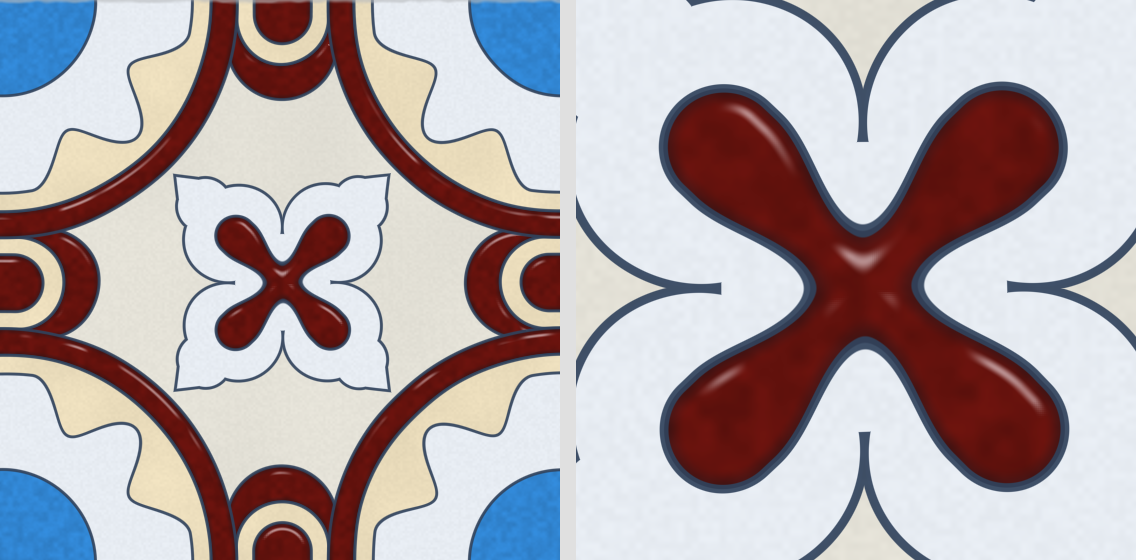
Left, the full canvas; right, a detail of the centre.
Write a Shadertoy shader that draws this pattern.

```glsl
// A glazed ceramic tile: four corner roundels, a half medallion on each edge
// and a four-leaved flower with a droplet cross in the middle. One quadrant is
// folded four ways, then layered from outlined distance fields and glossy glaze.

float hash(vec2 p) {
    return fract(sin(dot(p, vec2(127.1, 311.7))) * 43758.5453);
}

float noise(vec2 p) {
    vec2 i = floor(p), f = fract(p);
    f = f * f * (3.0 - 2.0 * f);
    return mix(mix(hash(i), hash(i + vec2(1, 0)), f.x),
               mix(hash(i + vec2(0, 1)), hash(i + vec2(1, 1)), f.x), f.y);
}

// Fill the inside of a distance field, then draw its navy outline
void paint(inout vec3 col, float d, vec3 fill, float px) {
    col = mix(col, fill, 1.0 - smoothstep(-px, px, d));
    float line = 1.0 - smoothstep(-px, px, abs(d) - 0.0026);
    col = mix(col, vec3(0.19, 0.26, 0.36), 0.92 * line);
}

// Raised oxblood glaze: dark rim, mottling and broken highlights facing up
vec3 redGlaze(float d, vec2 p) {
    vec2 n = vec2(dFdx(d), dFdy(d));
    n /= length(n) + 1e-6;
    float body = 1.0 - smoothstep(-0.012, 0.0, d);
    vec3 c = mix(vec3(0.26, 0.08, 0.08), vec3(0.39, 0.07, 0.05), body);
    c *= 0.9 + 0.2 * noise(p * 90.0);
    float shine = 1.0 - smoothstep(0.0, 0.0045, abs(d + 0.0115));
    shine *= smoothstep(0.35, 0.9, dot(n, vec2(0.1, 0.99)));
    shine *= smoothstep(0.42, 0.7, noise(p * 22.0));
    return mix(c, vec3(0.86, 0.76, 0.77), 0.7 * shine);
}

// Round-ended bar that grows inward from the tile edge
float edgeBar(vec2 e, float reach, float radius) {
    return length(vec2(e.x, max(e.y - reach, 0.0))) - radius;
}

// Scalloped leaf outline; v and u are the smaller and larger folded coordinates
float leaves(float v, float u) {
    float lobe = length(vec2(v, u) - vec2(0.078, 0.098)) - 0.078;
    float bump = length(vec2(v, u) - vec2(0.137, 0.143)) - 0.0456;
    float tip = max(u - 0.12 * v - 0.169, 0.144 - v);
    return min(min(lobe, u - 0.0885), min(bump, tip));
}

// Four droplets joined at the middle with soft fillets
float dropletCross(vec2 q) {
    q = sqrt(q * q + 0.00011);
    float along = (q.x + q.y) * 0.7071, across = (q.x - q.y) * 0.7071;
    float width = mix(0.017, 0.035, smoothstep(0.035, 0.11, along));
    return length(vec2(across, max(along - 0.12, 0.0))) - width;
}

void mainImage(out vec4 fragColor, in vec2 fragCoord) {
    float size = min(iResolution.x, iResolution.y);
    float px = 0.8 / size;
    vec2 p = fract((fragCoord - 0.5 * iResolution.xy) / size + 0.5);

    // Slight hand-drawn wobble, then fold into one quadrant
    vec2 wobble = vec2(noise(p * 9.0), noise(p * 9.0 + 40.0)) - 0.5;
    vec2 q = abs(p + 0.004 * wobble - vec2(0.504, 0.495));
    float u = max(q.x, q.y), v = min(q.x, q.y);

    vec3 white = vec3(0.905, 0.925, 0.95);
    vec3 cream = vec3(0.925, 0.87, 0.74) * (0.97 + 0.05 * noise(p * 14.0));
    vec3 col = vec3(0.89, 0.88, 0.84) * (0.985 + 0.03 * noise(p * 7.0));

    // Edge medallions: red crescent, cream band, red core
    vec2 e = vec2(v, 0.5 - u);
    float band = edgeBar(e, 0.028, 0.082);
    float crescent = max(edgeBar(e, 0.074, 0.099), -band);
    float core = edgeBar(e, 0.022, 0.051);
    paint(col, crescent, redGlaze(crescent, p), px);
    paint(col, band, cream, px);
    paint(col, core, redGlaze(core, p), px);

    // Corner roundels: red ring, cream band, wavy white field, blue disc
    vec2 corner = 0.5 - q;
    float r = length(corner);
    float ring = max(r - 0.419, 0.372 - r);
    paint(col, ring, redGlaze(ring, p), px);
    paint(col, r - 0.372, cream, px);
    float a = 10.0 * min(abs(atan(corner.y, corner.x) - 0.7854), 0.628);
    float slope = 0.42 * sin(a) / 0.297;
    float wave = (r - 0.297 - 0.042 * cos(a)) / sqrt(1.0 + slope * slope);
    paint(col, wave, white, px);
    vec3 blue = vec3(0.19, 0.52, 0.82) * (0.94 + 0.12 * noise(p * 110.0));
    paint(col, r - 0.166, blue, px);

    // Central flower
    paint(col, leaves(v, u), white, px);
    float droplets = dropletCross(q);
    paint(col, droplets, redGlaze(droplets, p), px);

    // Fine grain and chipped glaze along the top edge
    col *= 0.985 + 0.03 * noise(p * 240.0);
    float chip = smoothstep(0.992, 1.0, p.y + 0.006 * (noise(p * 60.0) - 0.5));
    col = mix(col, vec3(0.72, 0.73, 0.74), 0.6 * chip);

    fragColor = vec4(col, 1.0);
}
```
